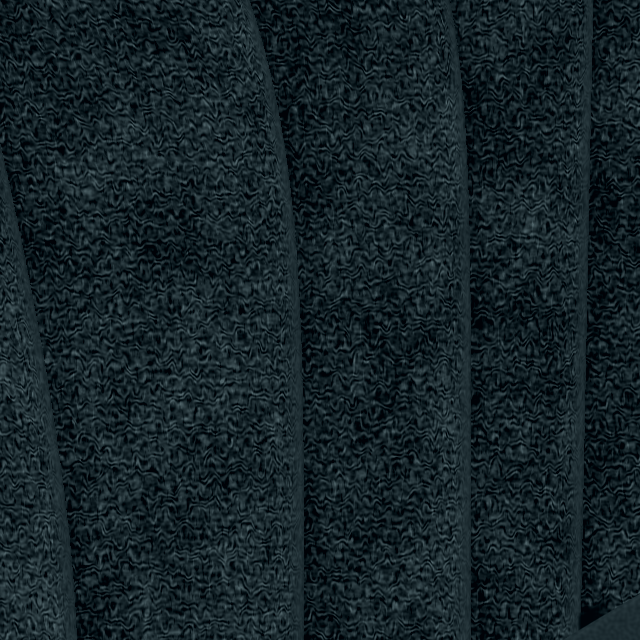
A WebGL 1 fragment shader for this texture:

```glsl
precision highp float;

uniform vec2 u_resolution;

const vec3 SHADOW_TEAL = vec3(0.012, 0.060, 0.080);
const vec3 LIGHT_TEAL = vec3(0.250, 0.322, 0.342);
const float TAU = 6.2831853;

// Seam curves, left to right: x = foot + lean * y^bend
const vec4 SEAM_FOOT = vec4(0.120, 0.475, 0.736, 0.907);
const vec4 SEAM_LEAN = vec4(-0.175, -0.085, -0.033, 0.020);
const vec4 SEAM_BEND = vec4(1.5, 4.0, 6.0, 1.0);

vec2 randomGradient(vec2 cell) {
  float angle = TAU * fract(sin(dot(cell, vec2(127.1, 311.7))) * 43758.55);
  return vec2(cos(angle), sin(angle));
}

float gradientNoise(vec2 p) {
  vec2 cell = floor(p);
  vec2 f = p - cell;
  vec2 w = f * f * f * (f * (f * 6.0 - 15.0) + 10.0);
  vec2 e = vec2(1.0, 0.0);
  float a = dot(randomGradient(cell), f);
  float b = dot(randomGradient(cell + e.xy), f - e.xy);
  float c = dot(randomGradient(cell + e.yx), f - e.yx);
  float d = dot(randomGradient(cell + e.xx), f - e.xx);
  return mix(mix(a, b, w.x), mix(c, d, w.x), w.y);
}

// Left edge, right edge and index of the panel holding the point
vec3 findPanel(vec2 uv) {
  vec4 seams = SEAM_FOOT + SEAM_LEAN * pow(vec4(uv.y), SEAM_BEND);
  vec3 panel = vec3(-0.25, 1.09, 0.0);
  for (int i = 0; i < 4; i++) {
    if (uv.x < seams[i]) {
      panel.y = min(panel.y, seams[i]);
    } else {
      panel.x = max(panel.x, seams[i]);
      panel.z += 1.0;
    }
  }
  return panel;
}

// Short crinkled ridges that wander, fork and break
float crinkle(vec2 p) {
  float wander = 1.9 * gradientNoise(p * vec2(52.0, 36.0))
               + 0.8 * gradientNoise(p * vec2(105.0, 50.0) + 17.0);
  float ridge = sin(TAU * (78.0 * p.y + wander));
  float strength = 0.70 + 1.3 * gradientNoise(p * vec2(75.0, 60.0) + 41.0);
  float breakup = gradientNoise(p * vec2(88.0, 135.0) + 73.0);
  return ridge * strength + 1.7 * breakup;
}

// Sparse upright threads, from 0 to 1
float threads(vec2 p, float offset) {
  float n = gradientNoise(p * vec2(200.0, 65.0) + offset);
  return smoothstep(0.20, 0.48, n);
}

float fabricTone(vec2 uv, vec3 panel) {
  float toRight = panel.y - uv.x;
  float fromLeft = uv.x - panel.x;

  // The weave bunches up where the panel rolls away
  float across = toRight + 0.035 * (1.0 - exp(-toRight / 0.022));
  vec2 cloth = vec2(across + panel.z * 3.7, uv.y + panel.z * 1.31);

  float weave = 0.37 * crinkle(cloth);
  weave -= 0.42 * threads(cloth, 9.0);
  weave += 0.34 * threads(cloth, 57.0);
  weave += 0.26 * gradientNoise(cloth * 210.0);

  // Broad shading of the rounded panel
  float mottle = 0.26 * gradientNoise(cloth * vec2(8.0, 6.0))
               + 0.22 * gradientNoise(cloth * vec2(24.0, 17.0) + 5.0);
  float crease = 0.20 * exp(-fromLeft / 0.016) + 0.10 * exp(-fromLeft / 0.07);
  float tone = 0.34 + mottle - crease - 0.025 * panel.z;
  tone += 0.10 * exp(-toRight / 0.06) + 0.08 * (0.5 - uv.y) * (1.0 - uv.x);

  // Smooth lit strip along the roll
  float stripWidth = mix(0.034, 0.020, uv.y);
  float strip = 1.0 - smoothstep(0.004, stripWidth, toRight);
  float stripTone = 0.48 + 0.22 * gradientNoise(uv * vec2(180.0, 70.0));
  stripTone -= 0.15 * (1.0 - smoothstep(0.0, 0.005, toRight));
  return mix(tone + weave, stripTone, strip * 0.85);
}

// Smooth pad edge in the lower right corner, with its shadow
float addPad(float tone, vec2 uv, float pixel) {
  float rise = 0.60 * (uv.x - 0.879);
  float above = uv.y - rise;
  float gap = smoothstep(0.900, 0.909, uv.x)
            * (1.0 - smoothstep(0.925, 0.965, uv.x))
            * (1.0 - smoothstep(0.018, 0.030, above));
  tone = mix(tone, -0.18, gap);
  float padTone = 0.42 + 0.20 * gradientNoise(uv * 150.0);
  padTone += 0.10 * exp(-abs(above + 0.006) / 0.005);
  return mix(tone, padTone, 1.0 - smoothstep(-pixel, pixel, above));
}

void main() {
  vec2 uv = gl_FragCoord.xy / u_resolution;
  float pixel = 1.0 / min(u_resolution.x, u_resolution.y);
  float tone = fabricTone(uv, findPanel(uv));
  tone = addPad(tone, uv, pixel);
  vec3 color = mix(SHADOW_TEAL, LIGHT_TEAL, clamp(tone, -0.2, 1.25));
  gl_FragColor = vec4(max(color, 0.0), 1.0);
}
```
